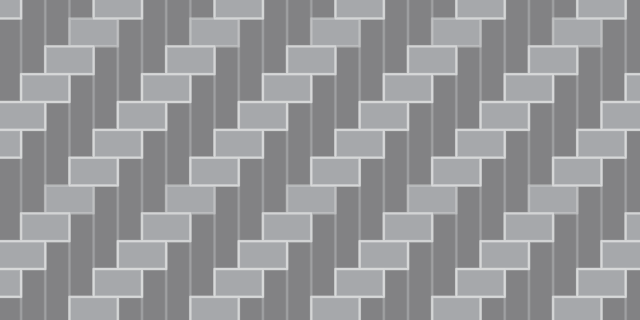
Give the GLSL for this pattern, as a WebGL 1 fragment shader.

```glsl
precision highp float;
// Stepped paving: wide light bricks climbing in diagonals between tall dark bricks.

uniform vec2 u_resolution;

#define CELL vec2(0.07557, 0.08698)    // column width, row height (canvas height = 1)
#define ORIGIN vec2(0.0659, 0.0578)    // first column seam, first row seam from the top
#define PERIOD 5.0                     // columns per repeat
#define LINE_HALF 0.0037               // half width of the bright outline
#define SEAM_HALF 0.0037               // half width of the seam between dark bricks
#define DULL_EVERY 6.0                 // one row in this many has a faded outline
#define DULL_STRENGTH 0.5
#define DARK vec3(0.508, 0.510, 0.517)
#define LIGHT vec3(0.652, 0.659, 0.671)
#define OUTLINE vec3(0.850, 0.855, 0.857)
#define SEAM vec3(0.625, 0.628, 0.634)

float hash(float n) {
  return fract(sin(n * 12.9898) * 43758.5453);
}

float boxDistance(vec2 p, vec2 halfSize) {
  vec2 q = abs(p) - halfSize;
  return length(max(q, 0.0)) + min(max(q.x, q.y), 0.0);
}

// Signed distance to the nearest light brick of one row; each row steps one column left.
float brickDistance(vec2 p, float row) {
  float repeatWidth = PERIOD * CELL.x;
  float centreX = (4.0 - row) * CELL.x;
  float x = mod(p.x - centreX + 0.5 * repeatWidth, repeatWidth) - 0.5 * repeatWidth;
  float y = p.y - (row - 0.5) * CELL.y;
  return boxDistance(vec2(x, y), CELL * vec2(1.0, 0.5));
}

// Outline strength: a few faded rows, slight unevenness elsewhere.
float rowStrength(float row) {
  float isDull = 1.0 - step(0.5, abs(mod(row, DULL_EVERY) - 1.0));
  return mix(1.0 - 0.12 * hash(row + 3.0), DULL_STRENGTH, isDull);
}

float stroke(float dist, float halfWidth, float blur) {
  return 1.0 - smoothstep(halfWidth - blur, halfWidth + blur, abs(dist));
}

void main() {
  float pixel = 1.0 / u_resolution.y;
  vec2 p = gl_FragCoord.xy * pixel;
  p.y = 1.0 - p.y;
  p -= ORIGIN;

  // Vertical seams between the dark bricks
  float seamX = (fract(p.x / CELL.x + 0.5) - 0.5) * CELL.x;
  vec3 color = mix(DARK, SEAM, stroke(seamX, SEAM_HALF, max(pixel, 0.0028)));

  // Light bricks of this row and its neighbours
  float row = floor(p.y / CELL.y) + 1.0;
  float fill = 0.0;
  float outline = 0.0;
  for (int i = -1; i <= 1; i++) {
    float r = row + float(i);
    float d = brickDistance(p, r);
    fill = max(fill, 1.0 - smoothstep(-0.7 * pixel, 0.7 * pixel, d));
    outline = max(outline, rowStrength(r) * stroke(d, LINE_HALF, max(0.8 * pixel, 0.0024)));
  }
  color = mix(color, LIGHT, fill);
  color = mix(color, OUTLINE, outline);

  gl_FragColor = vec4(color, 1.0);
}
```
